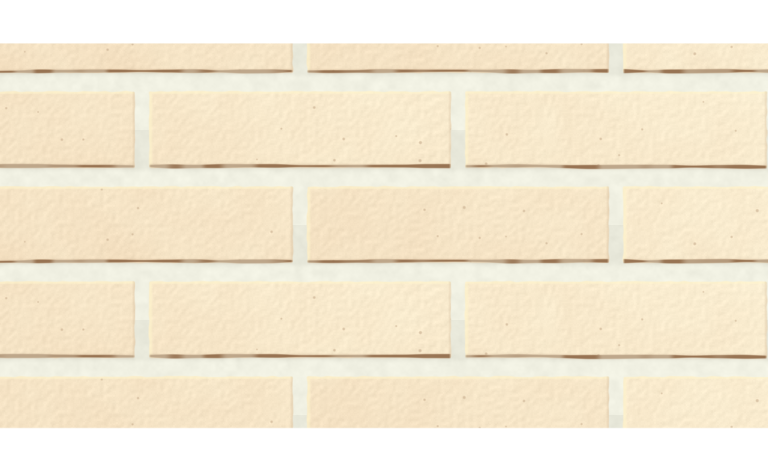
Give the GLSL for this texture, as a WebGL 1 fragment shader.

```glsl
precision highp float;

uniform vec2 u_resolution;

// Lengths are fractions of the canvas width, y runs downward
const vec2 PITCH = vec2(0.4115, 0.1237);
const vec2 HALF_BRICK = vec2(0.1965, 0.0495);
const vec2 WALL_SPAN = vec2(0.0565, 0.5573);

const vec3 CREAM = vec3(0.985, 0.940, 0.830);
const vec3 SAND = vec3(0.950, 0.868, 0.745);
const vec3 MORTAR = vec3(0.945, 0.945, 0.890);
const vec3 BROWN = vec3(0.56, 0.41, 0.28);
const vec3 TAN = vec3(0.79, 0.69, 0.57);

float hash(vec2 p) {
  return fract(sin(dot(p, vec2(127.1, 311.7))) * 43758.5);
}

float noise(vec2 p) {
  vec2 i = floor(p);
  vec2 f = fract(p);
  f = f * f * (3.0 - 2.0 * f);
  float top = mix(hash(i), hash(i + vec2(1.0, 0.0)), f.x);
  float bottom = mix(hash(i + vec2(0.0, 1.0)), hash(i + 1.0), f.x);
  return mix(top, bottom, f.y);
}

float fbm(vec2 p) {
  float sum = 0.0;
  float amplitude = 0.5;
  for (int i = 0; i < 3; i++) {
    sum += amplitude * noise(p);
    p = p * 2.03 + 17.3;
    amplitude *= 0.5;
  }
  return sum;
}

float boxDistance(vec2 p, vec2 halfSize, float radius) {
  vec2 d = abs(p) - halfSize + radius;
  return length(max(d, 0.0)) + min(max(d.x, d.y), 0.0) - radius;
}

float fillMask(float d, float blur) {
  return 1.0 - smoothstep(-blur, blur, d);
}

// Sparse round pits, at most one per grid cell
float pits(vec2 p, float cellSize, float blur) {
  vec2 cell = floor(p / cellSize);
  vec2 center = 0.2 + 0.6 * vec2(hash(cell + 3.1), hash(cell + 8.7));
  float radius = mix(0.0008, 0.0019, hash(cell + 5.3));
  float d = length(p - (cell + center) * cellSize) - radius;
  return fillMask(d, blur) * step(0.72, hash(cell + 1.9));
}

vec3 brickColor(vec2 local, vec2 id, vec2 p, float px) {
  vec2 grainPos = local + id * 0.73;
  float tone = 0.72 - 0.6 * p.x + 0.16 * (1.0 - id.y);
  tone += 0.25 * (hash(id + 4.0) - 0.5) + 0.5 * (fbm(grainPos * 22.0) - 0.44);
  tone += 1.5 * local.y;
  vec3 color = mix(CREAM, SAND, clamp(tone, 0.0, 1.0));

  // Embossed grain lit from the upper left
  float relief = noise(grainPos * 190.0) - noise(grainPos * 190.0 + 0.5);
  color += 0.035 * relief + 0.012 * (hash(floor(grainPos * 512.0)) - 0.5);
  color = mix(color, TAN, 0.65 * pits(grainPos, 0.036, px));

  // Pale bevel on the top and left, tan rim on the right
  float nearTop = fillMask(local.y + HALF_BRICK.y - 0.003, 0.0015);
  float nearLeft = fillMask(local.x + HALF_BRICK.x - 0.004, 0.002);
  float nearRight = fillMask(HALF_BRICK.x - local.x - 0.0025, 0.002);
  color = mix(color, vec3(1.0, 0.96, 0.80), 0.6 * max(nearTop, nearLeft));
  return mix(color, TAN, 0.3 * nearRight);
}

vec3 mortarColor(vec2 p, vec2 local) {
  float mottled = fbm(p * 90.0) - 0.44;
  float shade = smoothstep(HALF_BRICK.y + 0.008, HALF_BRICK.y, local.y)
              * step(0.0, local.y);
  return MORTAR + 0.06 * mottled - 0.035 * shade;
}

// Uneven dark line along the lower brick edge
vec3 addLowerEdge(vec3 base, vec2 local, vec2 id, float px) {
  float along = local.x * 30.0 + id.x * 19.0 + id.y * 7.0;
  float width = 0.0011 + 0.0016 * noise(vec2(along, 2.0));
  float height = HALF_BRICK.y - 0.0015 + 0.002 * (noise(vec2(along * 0.4, 9.0)) - 0.5);
  float ends = fillMask(abs(local.x) - HALF_BRICK.x + 0.001, 0.002);
  float line = fillMask(abs(local.y - height) - width, px) * ends;
  float soft = fillMask(abs(local.y - height) - 0.002, 0.0035) * ends;
  float depth = smoothstep(0.2, 0.75, noise(vec2(along * 1.4, 5.0)));
  vec3 color = mix(base, TAN, 0.45 * soft);
  return mix(color, mix(TAN * 0.92, BROWN, depth), 0.9 * line);
}

void main() {
  float px = 1.0 / u_resolution.x;
  vec2 p = vec2(gl_FragCoord.x, u_resolution.y - gl_FragCoord.y) * px;

  // Running bond: alternate courses shift by half a brick
  float row = floor((p.y + 0.0169) / PITCH.y);
  float odd = mod(row, 2.0);
  vec2 cell = vec2((p.x - 0.3906) / PITCH.x + 0.5 * odd, (p.y + 0.0169) / PITCH.y);
  vec2 local = (fract(cell) - 0.5) * PITCH;
  vec2 id = vec2(floor(cell.x), odd);

  float wobble = 0.0016 * (noise(p * 110.0) - 0.5);
  float d = boxDistance(local, HALF_BRICK, 0.002) + wobble;
  vec3 color = mortarColor(p, local);
  color = mix(color, brickColor(local, id, p, px), fillMask(d, px));
  color = addLowerEdge(color, local, id, px);

  // White margins above and below the wall
  float wall = smoothstep(-px, px, p.y - WALL_SPAN.x)
             * smoothstep(-px, px, WALL_SPAN.y - p.y);
  gl_FragColor = vec4(mix(vec3(1.0), color, wall), 1.0);
}
```
